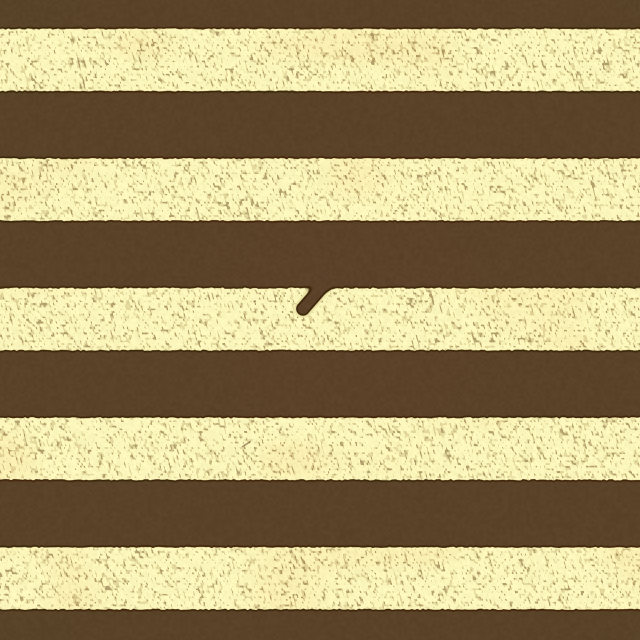
Write a Shadertoy shader that draws this pattern.

```glsl
// Horizontal cream stripes with speckled grain on brown, one stripe nicked by a slanted notch
#define PERIOD 0.2025
#define HALF_STRIPE 0.0484
#define STRIPE_CENTER 0.5013
#define EDGE_WOBBLE 0.0022
#define RIM_WIDTH 0.0030
#define GRAIN_SCALE 300.0
#define CREAM vec3(0.985, 0.965, 0.735)
#define TAN vec3(0.890, 0.845, 0.610)
#define OCHRE vec3(0.660, 0.590, 0.400)
#define BROWN vec3(0.350, 0.260, 0.158)
#define RIM vec3(0.235, 0.140, 0.025)

float hash(vec2 p) {
    vec3 q = fract(vec3(p.xyx) * 0.1031);
    q += dot(q, q.yzx + 33.33);
    return fract((q.x + q.y) * q.z);
}

float noise(vec2 p) {
    vec2 i = floor(p), f = fract(p);
    f = f * f * (3.0 - 2.0 * f);
    return mix(mix(hash(i), hash(i + vec2(1, 0)), f.x),
               mix(hash(i + vec2(0, 1)), hash(i + vec2(1, 1)), f.x), f.y);
}

float capsule(vec2 p, vec2 a, vec2 b, float radius) {
    vec2 pa = p - a, ba = b - a;
    return length(pa - ba * clamp(dot(pa, ba) / dot(ba, ba), 0.0, 1.0)) - radius;
}

float smoothMax(float a, float b, float k) {
    float h = max(k - abs(a - b), 0.0) / k;
    return max(a, b) + h * h * k * 0.25;
}

// Signed distance to the cream area: negative inside the stripes
float stripes(vec2 p, float notch) {
    float y = mod(p.y - STRIPE_CENTER + 0.5 * PERIOD, PERIOD) - 0.5 * PERIOD;
    float wobble = noise(p * vec2(230.0, 60.0)) - 0.5;
    float d = abs(y) - HALF_STRIPE + EDGE_WOBBLE * wobble;
    return smoothMax(d, -notch, 0.011);
}

vec3 creamSurface(vec2 p) {
    // Slanted, slightly tall specks in two sizes
    vec2 g = (p + vec2(0.25 * p.y, 0.0)) * GRAIN_SCALE;
    float grain = noise(g * vec2(1.1, 0.8));
    float clusters = noise(g * 0.37 + 51.0) - 0.5;
    float specks = grain + 0.14 * clusters;
    vec3 col = CREAM + 0.035 * (noise(g * 0.8 + 19.0) - 0.5);
    col = mix(col, TAN, smoothstep(0.57, 0.75, specks));
    col = mix(col, OCHRE, 0.85 * smoothstep(0.80, 0.93, specks));
    // Faint warm stains
    float stain = smoothstep(0.55, 0.9, noise(p * vec2(9.0, 14.0) + 4.0));
    return col - stain * vec3(0.005, 0.025, 0.035);
}

vec3 brownSurface(vec2 p) {
    float grain = noise(p * GRAIN_SCALE * 0.8 + 77.0) - 0.5;
    float warmth = 1.0 - 2.0 * length(p - vec2(0.55, 0.5));
    return BROWN + 0.022 * grain + vec3(0.008, -0.003, 0.002) * warmth;
}

void mainImage(out vec4 fragColor, in vec2 fragCoord) {
    vec2 p = fragCoord / iResolution.xy;
    float px = 1.0 / min(iResolution.x, iResolution.y);

    float notch = capsule(p, vec2(0.4735, 0.5175), vec2(0.507, 0.556), 0.0108);
    float d = stripes(p, notch);
    float aa = max(0.75 * px, 0.0009);

    // Cream stripes with a bright lip along the edge and a tan halo at the notch
    vec3 cream = creamSurface(p);
    float lip = smoothstep(-0.0050, -0.0020, d);
    cream = mix(cream, CREAM, 0.5 * lip);
    cream = mix(cream, TAN, 0.7 * smoothstep(0.005, 0.001, notch));

    // Short scratch and a tiny pit
    float scratch = capsule(p, vec2(0.379, 0.302), vec2(0.391, 0.310), 0.0007);
    float pit = length(p - vec2(0.398, 0.529)) - 0.0014;
    float mark = 1.0 - smoothstep(-aa, 1.5 * aa, min(scratch, pit));
    cream = mix(cream, BROWN * 1.3, 0.75 * mark);

    // Brown gaps darken into a rim, greenish at the outside and redder inside
    vec3 brown = brownSurface(p);
    float rim = 1.0 - smoothstep(0.4 * RIM_WIDTH, 1.5 * RIM_WIDTH, d);
    float redness = noise(p * vec2(5.0, 8.0) + 31.0) - 0.5;
    brown = mix(brown, RIM + vec3(0.05, -0.02, 0.0) * redness, 0.9 * rim);

    vec3 col = mix(cream, brown, smoothstep(-aa, aa, d));
    fragColor = vec4(clamp(col, 0.0, 1.0), 1.0);
}
```
